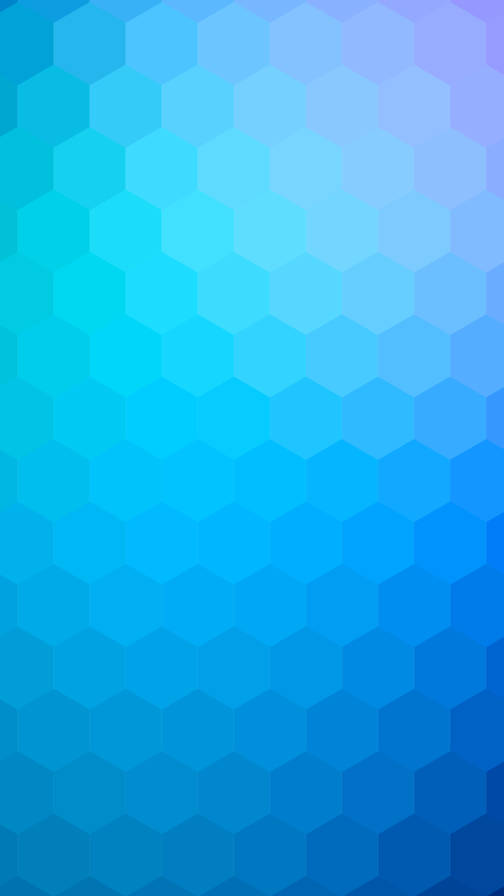
This background is drawn by a WebGL 1 fragment shader. Its source:

```glsl
precision highp float;
uniform vec2 u_resolution;

#define CELL_WIDTH 0.143
#define LATTICE_ORIGIN vec2(0.178, 1.691)
#define ROW_STEP vec2(1.0, 1.7320508)
#define CYAN_BAND 0.26
#define LILAC_CENTRE vec2(0.93, 0.05)
#define SEAM_WIDTH 0.014
#define SEAM_GLOW 0.045
#define SAMPLES 3

// Centre of the pointy-top hexagon holding q, in cell units
vec2 hexCentre(vec2 q) {
  vec2 even = floor(q / ROW_STEP + 0.5) * ROW_STEP;
  vec2 odd = (floor(q / ROW_STEP) + 0.5) * ROW_STEP;
  vec2 toEven = q - even;
  vec2 toOdd = q - odd;
  return dot(toEven, toEven) < dot(toOdd, toOdd) ? even : odd;
}

// Smooth colour field: x runs rightwards, depth runs down from the top
vec3 fieldColor(float x, float depth) {
  float leftShade = max(0.3 - x, 0.0);

  // Lilac warmth fading out of the upper right
  vec2 lilac = vec2(x, depth) - LILAC_CENTRE;
  float red = 0.596 - 2.2 * lilac.y * lilac.y
            - (0.79 + 0.2 * depth) * lilac.x * lilac.x;

  // Bright cyan ridge, drifting left as it descends
  float band = depth - CYAN_BAND;
  float ridge = x - 0.42 + 0.2 * depth;
  float green = 0.88 - 0.65 * (sqrt(band * band + 0.017) - 0.13)
              - 0.14 * max(-band, 0.0) - 0.42 * ridge * ridge
              - 0.33 * leftShade * max(1.0 - 2.0 * depth, 0.0);

  // Full blue above, deepening towards the lower right
  float rightSide = max(x - 0.5, 0.0);
  float blue = min(0.965 - 0.725 * (depth - 0.67), 1.0)
             - 1.6 * max(depth - 0.55, 0.0) * rightSide * rightSide
             - leftShade * (0.6 - 0.5 * depth);

  return clamp(vec3(red, green, blue), 0.0, 1.0);
}

// One flat tile with a faint light seam on its upright sides
vec3 tileColor(vec2 p) {
  vec2 q = (p - LATTICE_ORIGIN) / CELL_WIDTH;
  vec2 centre = hexCentre(q);
  vec2 place = centre * CELL_WIDTH + LATTICE_ORIGIN;
  float aspect = u_resolution.y / u_resolution.x;
  vec3 color = fieldColor(place.x, 1.0 - place.y / aspect);
  float seam = smoothstep(0.5 - SEAM_WIDTH, 0.5, abs(q.x - centre.x));
  return mix(color, vec3(1.0), SEAM_GLOW * seam);
}

void main() {
  // Average a small grid of samples to smooth the tile edges
  vec3 total = vec3(0.0);
  for (int i = 0; i < SAMPLES; i++) {
    for (int j = 0; j < SAMPLES; j++) {
      vec2 offset = (vec2(float(i), float(j)) + 0.5) / float(SAMPLES) - 0.5;
      total += tileColor((gl_FragCoord.xy + offset) / u_resolution.x);
    }
  }
  gl_FragColor = vec4(total / float(SAMPLES * SAMPLES), 1.0);
}
```
